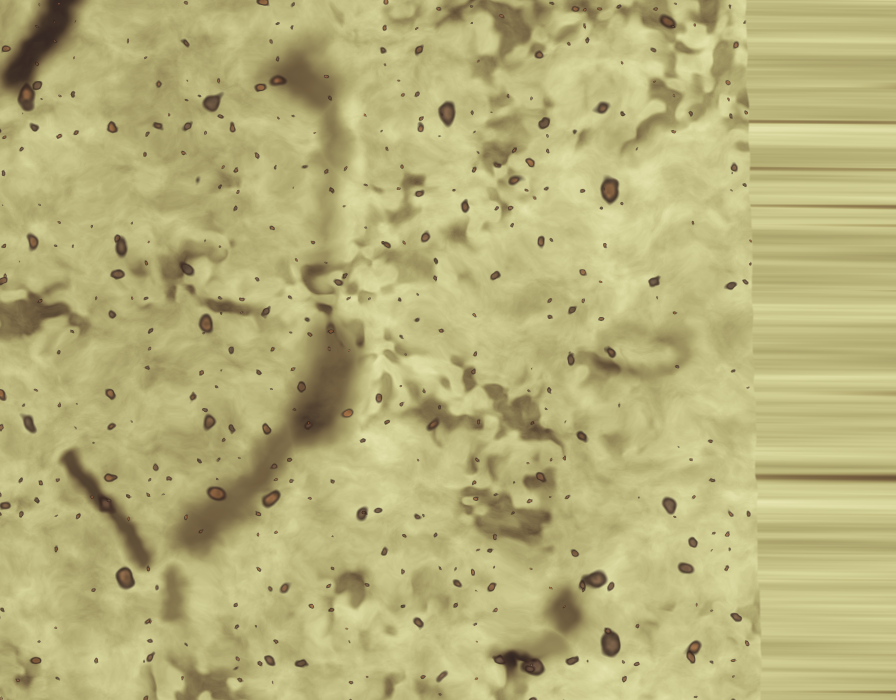
Write a Shadertoy shader that draws this texture.

```glsl
float hash(vec2 p) {
    return fract(sin(dot(p, vec2(127.1, 311.7))) * 43758.5453);
}

float noise(vec2 p) {
    vec2 cell = floor(p), f = fract(p);
    f = f * f * (3.0 - 2.0 * f);
    return mix(mix(hash(cell), hash(cell + vec2(1, 0)), f.x),
               mix(hash(cell + vec2(0, 1)), hash(cell + vec2(1, 1)), f.x), f.y);
}

float fbm(vec2 p, int octaves) {
    float sum = 0.0, weight = 0.5, total = 0.0;
    for (int i = 0; i < octaves; i++) {
        sum += weight * noise(p);
        total += weight;
        weight *= 0.56;
        p = mat2(1.6, 1.2, -1.2, 1.6) * p + 17.3;
    }
    return sum / total;
}

// Tone 0 is the deepest stain, tone 7 the palest chalk
vec3 stoneRamp(float tone) {
    vec3 shades[8] = vec3[8](
        vec3(0.17, 0.12, 0.12), vec3(0.27, 0.21, 0.16),
        vec3(0.44, 0.37, 0.25), vec3(0.57, 0.52, 0.34),
        vec3(0.67, 0.64, 0.42), vec3(0.76, 0.74, 0.51),
        vec3(0.84, 0.83, 0.60), vec3(0.91, 0.90, 0.70));
    tone = clamp(tone, 0.0, 6.99);
    int i = int(tone);
    return mix(shades[i], shades[i + 1], fract(tone));
}

// Soft-edged capsule from a to b
float smear(vec2 p, vec2 a, vec2 b, float radius) {
    vec2 ab = b - a;
    float along = clamp(dot(p - a, ab) / dot(ab, ab), 0.0, 1.0);
    return 1.0 - smoothstep(0.15 * radius, radius, length(p - a - along * ab));
}

float stains(vec2 p) {
    float s = 0.95 * smear(p, vec2(0.03, 0.90), vec2(0.10, 1.01), 0.052);
    s = max(s, 0.70 * smear(p, vec2(0.42, 0.91), vec2(0.45, 0.88), 0.062));
    s = max(s, 0.55 * smear(p, vec2(0.46, 0.87), vec2(0.475, 0.76), 0.042));
    s = max(s, 0.40 * smear(p, vec2(0.46, 0.76), vec2(0.45, 0.55), 0.045));
    s = max(s, 0.92 * smear(p, vec2(0.465, 0.49), vec2(0.44, 0.40), 0.078));
    s = max(s, 0.60 * smear(p, vec2(0.41, 0.38), vec2(0.29, 0.23), 0.055));
    s = max(s, 0.70 * smear(p, vec2(0.11, 0.33), vec2(0.22, 0.20), 0.022));
    s = max(s, 0.55 * smear(p, vec2(0.26, 0.17), vec2(0.25, 0.11), 0.024));
    s = max(s, 0.80 * smear(p, vec2(0.79, 0.14), vec2(0.81, 0.12), 0.050));
    s = max(s, 0.60 * smear(p, vec2(0.78, 0.08), vec2(0.74, 0.04), 0.045));
    // Broken ring around a pale pit
    float ring = abs(length((p - vec2(0.925, 0.50)) * vec2(0.8, 1.2)) - 0.045);
    return max(s, 0.55 * (1.0 - smoothstep(0.0, 0.025, ring)) * noise(p * 30.0));
}

float stoneTone(vec2 p) {
    vec2 warp = vec2(fbm(p * 9.0, 4), fbm(p * 9.0 + 40.0, 4)) - 0.5;
    vec2 q = p + 0.07 * warp;
    float broad = fbm(q * 4.0 + 3.0, 5) - 0.5;
    float fine = fbm(q * vec2(30.0, 38.0), 5) - 0.5;
    float tone = 5.2 + 2.8 * broad + 3.0 * fine;
    tone += 0.45 * (0.5 - p.y) + 0.35 * smoothstep(0.2, 0.7, p.x) - 0.2;
    // Sooty mottling
    float soot = smoothstep(0.54, 0.72, fbm(q * 7.0 + 11.0, 4));
    tone -= 2.6 * soot * smoothstep(0.3, 0.7, noise(q * 55.0));
    // Pale seam beside the fissure
    tone += 0.9 * smear(q, vec2(0.50, 0.84), vec2(0.47, 0.58), 0.035);
    return tone - 4.8 * stains(q) * (0.85 + 0.9 * fine);
}

// One off-centre grain per occupied cell: dark rim, rusty core
vec3 addGrains(vec3 color, vec2 p, float size, float density, float seed) {
    vec2 q = p / size, cell = floor(q) + seed;
    vec2 center = 0.3 + 0.4 * vec2(hash(cell + 3.1), hash(cell + 7.7));
    float angle = 6.283 * hash(cell + 5.3);
    vec2 d = mat2(cos(angle), sin(angle), -sin(angle), cos(angle)) * (fract(q) - center);
    float radius = mix(0.05, 0.17, hash(cell + 9.2));
    float dist = length(d * vec2(1.0, 1.5)) - radius + 0.09 * (noise(q * 9.0) - 0.5);
    float soft = 0.02 + 0.8 / (iResolution.y * size);
    float mask = (1.0 - smoothstep(-soft, soft, dist)) * step(hash(cell), density);
    float core = smoothstep(0.2, 0.7, -dist / radius);
    vec3 rust = mix(vec3(0.36, 0.28, 0.23), vec3(0.56, 0.36, 0.22), hash(cell + 1.7));
    vec3 grain = mix(vec3(0.24, 0.17, 0.14), rust, core);
    return mix(color, grain * (0.8 + 0.4 * noise(p * 160.0)), 0.85 * mask);
}

vec3 stone(vec2 p) {
    vec3 color = stoneRamp(stoneTone(p));
    color = addGrains(color, p, 0.115, 0.35, 2.0);
    color = addGrains(color, p + 0.03, 0.055, 0.25, 31.0);
    return addGrains(color, p + 0.01, 0.026, 0.22, 67.0);
}

// Rows drawn out sideways into bands and thin dark lines
vec3 streaks(vec2 p) {
    float y = p.y + 0.008 * (p.x - 1.0);
    float bands = fbm(vec2(p.x * 0.8, y * 22.0), 3) - 0.5;
    float threads = fbm(vec2(p.x * 2.0, y * 110.0), 3) - 0.5;
    float tone = 5.0 + 3.0 * bands + 2.6 * threads;
    float line = smoothstep(0.80, 0.95, noise(vec2(p.x * 0.6, y * 75.0 + 5.0)));
    return stoneRamp(tone - 2.6 * line) * mix(vec3(1.0), vec3(1.03, 0.98, 0.97), line);
}

void mainImage(out vec4 fragColor, in vec2 fragCoord) {
    vec2 p = fragCoord / iResolution.y;
    float width = iResolution.x / iResolution.y;
    float edge = width * (0.85 - 0.018 * p.y) + 0.004 * (noise(vec2(p.y * 40.0, 2.0)) - 0.5);
    float side = smoothstep(edge - 0.002, edge + 0.002, p.x);
    fragColor = vec4(mix(stone(p), streaks(p), side), 1.0);
}
```
